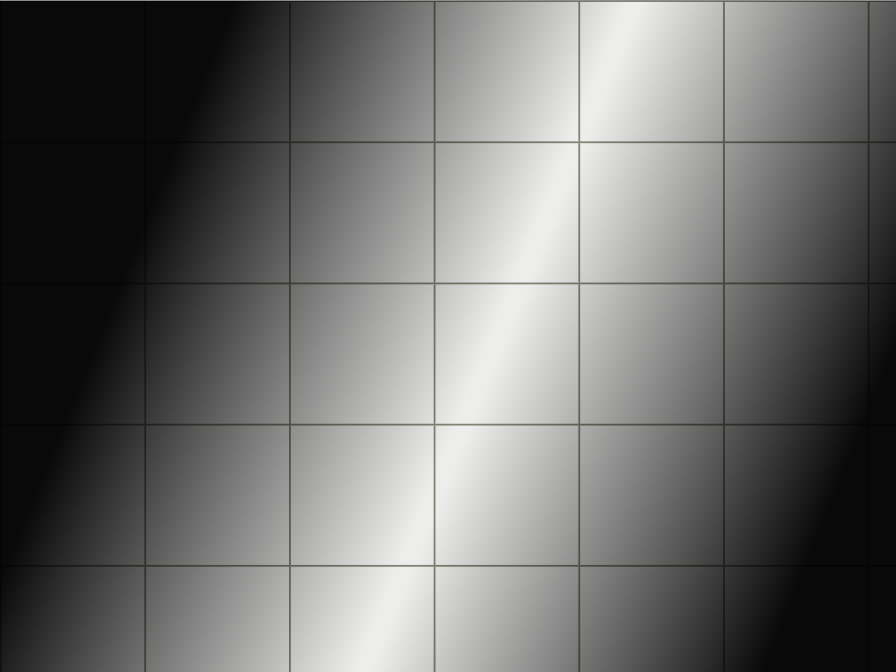
Give the GLSL for this background, as a Shadertoy shader.

```glsl
// A slanted band of soft white light across dark panels with a fine grid of seams.
#define BEAM_BASE 0.540      // where the ridge meets the bottom edge
#define BEAM_LEAN 0.405      // sideways drift per unit of height
#define BEAM_REACH 0.595     // horizontal distance from ridge to darkness
#define TILE vec2(0.2153, 0.2101)
#define GRID_ORIGIN vec2(0.0008, 0.1580)
#define SEAM_WIDTH 0.0027
#define RIM_HEIGHT 0.0015

const vec3 DARK = vec3(0.035);
const vec3 LIGHT = vec3(0.930, 0.930, 0.925);
const vec3 SEAM_TINT = vec3(0.56, 0.55, 0.50);
const vec3 RIM = vec3(0.55);

// Linear falloff on both sides of the ridge, with a narrow flat crest.
float beam(vec2 p) {
    float offset = abs(p.x - BEAM_BASE - BEAM_LEAN * p.y);
    return clamp(1.02 * (1.0 - offset / BEAM_REACH), 0.0, 1.0);
}

// Coverage of the nearest vertical or horizontal seam.
float seams(vec2 p, float pixel) {
    vec2 cell = (p - GRID_ORIGIN) / TILE;
    vec2 gap = abs(fract(cell + 0.5) - 0.5) * TILE;
    vec2 cover = clamp((0.5 * SEAM_WIDTH - gap) / pixel + 0.5, 0.0, 1.0);
    return max(cover.x, cover.y);
}

void mainImage(out vec4 fragColor, in vec2 fragCoord) {
    vec2 p = fragCoord / iResolution.y;
    float pixel = 1.0 / iResolution.y;

    // Light falling on the panels
    vec3 color = mix(DARK, LIGHT, beam(p));

    // Seams darken and slightly warm the surface
    color *= mix(vec3(1.0), SEAM_TINT, seams(p, pixel));

    // Thin pale rim along the top
    float rim = clamp((p.y - 1.0 + RIM_HEIGHT) / pixel + 0.5, 0.0, 1.0);
    color = mix(color, RIM, rim);

    fragColor = vec4(color, 1.0);
}
```
